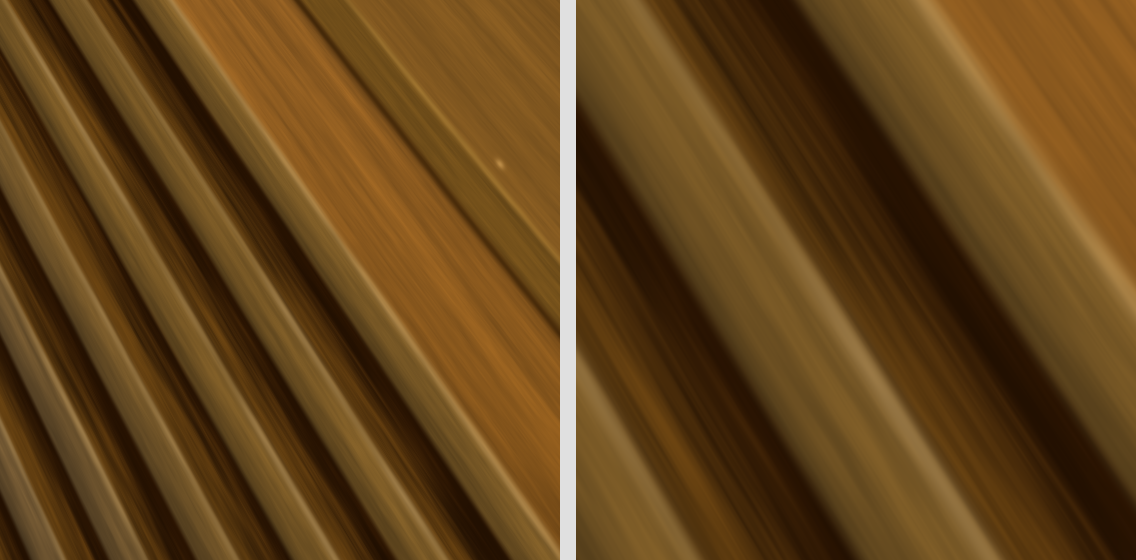
Left, the full canvas; right, a detail of the centre.
A WebGL 2 fragment shader for this texture:

```glsl
#version 300 es
// Fanned wooden slats with shadowed gaps beside two broad, grained boards.
precision highp float;

uniform vec2 u_resolution;
out vec4 fragColor;

float hash(vec2 p) {
    vec3 q = fract(p.xyx * vec3(0.1031, 0.103, 0.0973));
    q += dot(q, q.yzx + 33.33);
    return fract((q.x + q.y) * q.z);
}

float noise(vec2 p) {
    vec2 i = floor(p), f = fract(p);
    f = f * f * (3.0 - 2.0 * f);
    return mix(mix(hash(i), hash(i + vec2(1, 0)), f.x),
               mix(hash(i + vec2(0, 1)), hash(i + vec2(1, 1)), f.x), f.y);
}

// Layered streaks stretched along the wood, centred on zero
float grain(vec2 p) {
    float sum = 0.0, amp = 0.5;
    for (int i = 0; i < 4; i++) {
        sum += amp * (noise(p) - 0.5);
        p = p * vec2(2.1, 1.8) + 17.3;
        amp *= 0.55;
    }
    return sum;
}

// Soft bright line
float ridge(float d, float width) {
    return exp(-d * d / (width * width));
}

// Narrow slats; k counts them leftwards, with a lit edge at each whole number
vec3 slats(float k, float y, float streak) {
    float u = fract(k);
    float slat = floor(k + 0.3);
    float gap = floor(k);

    // Shadowed gap, rising to lit brown beside the next slat
    float reach = 0.12 * (hash(vec2(gap, 5.0)) - 0.5);
    float light = smoothstep(0.46, 0.96, u + reach + 0.25 * streak);
    vec3 color = mix(vec3(0.15, 0.07, 0.005), vec3(0.37, 0.235, 0.06), light);
    color *= 1.0 + 0.5 * streak;

    // Front face, greyer toward the far left
    vec3 face = mix(vec3(0.45, 0.33, 0.14), vec3(0.43, 0.33, 0.19), smoothstep(2.0, 5.0, k));
    face *= 0.96 + 0.08 * hash(vec2(slat, 9.0)) + 0.35 * streak;
    face *= 1.04 - 0.3 * smoothstep(0.1, 0.46, u) * (1.0 - smoothstep(0.6, 0.9, u));
    float mask = 1.0 - smoothstep(0.39, 0.47, u) + smoothstep(0.95, 1.0, u);
    color = mix(color, face, mask);

    // Worn edge
    float wear = 0.3 + 0.6 * noise(vec2(slat * 7.0, y * 9.0));
    return mix(color, vec3(0.62, 0.49, 0.29), wear * ridge(min(u, 1.0 - u), 0.045));
}

// Broad boards; s is the fan slope, with a stepped edge between the two
vec3 boards(float s, vec2 p, float streak) {
    float veins = grain(vec2(s * 75.0, p.y * 2.0 + 8.0));
    vec3 near = mix(vec3(0.52, 0.33, 0.10), vec3(0.58, 0.375, 0.135), p.y);
    vec3 far = vec3(0.51, 0.345, 0.125) * (1.0 - 0.2 * smoothstep(0.9, 1.02, s));
    near *= 1.0 + 0.38 * veins + 0.25 * streak;
    far *= 1.0 + 0.22 * veins + 0.16 * streak;
    vec3 step_face = vec3(0.44, 0.305, 0.10) * (1.0 + 0.3 * streak);

    // Near board, groove, step face, far board
    near *= 1.0 - 0.12 * smoothstep(0.76, 0.787, s);
    vec3 color = mix(near, step_face, smoothstep(0.785, 0.793, s));
    color = mix(color, vec3(0.23, 0.13, 0.02), 0.8 * ridge(s - 0.788, 0.0032));
    color = mix(color, far, smoothstep(0.818, 0.826, s));
    float wear = 0.35 + 0.45 * noise(vec2(3.0, p.y * 12.0));
    color = mix(color, vec3(0.65, 0.48, 0.20), wear * ridge(s - 0.822, 0.0025));

    // Pale chip
    vec2 chip = p - vec2(0.893, 0.707);
    chip = vec2(0.6 * chip.x - 0.8 * chip.y, 0.8 * chip.x + 0.6 * chip.y);
    return mix(color, vec3(0.78, 0.59, 0.31), 0.8 * ridge(length(chip * vec2(1.0, 1.8)), 0.01));
}

void main() {
    vec2 p = gl_FragCoord.xy / u_resolution;

    // All edges meet at one far point above the canvas
    float s = (p.x + 1.544) / (3.63 - p.y);
    s += 0.002 * (noise(vec2(s * 8.0, p.y * 5.0)) - 0.5);
    float streak = grain(vec2(s * 260.0, p.y * 5.0));

    // Slat spacing narrows to the left
    float k = (0.061 - sqrt(max(0.003721 - 0.0092 * (0.7033 - s), 0.0))) / 0.0046;
    vec3 color = mix(slats(k, p.y, streak), boards(s, p, streak), smoothstep(0.7022, 0.7046, s));

    // Bright edge where the boards begin
    float wear = 0.5 + 0.45 * noise(vec2(1.0, p.y * 14.0));
    color = mix(color, vec3(0.68, 0.52, 0.28), wear * ridge(s - 0.7033, 0.0025));

    // Fine surface variation
    color *= 1.0 + 0.05 * (noise(vec2(s * 900.0, p.y * 45.0)) - 0.5);
    fragColor = vec4(color, 1.0);
}
```
